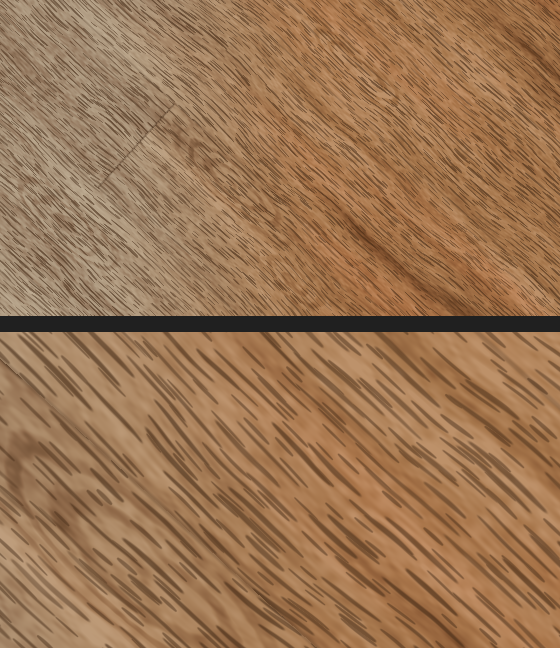
Top, the full canvas; bottom, a detail of the centre.
Reproduce this texture procedurally as a Shadertoy shader.

```glsl
// Oak floor boards seen at an angle, with soft daylight on the left side.
// Stretched noise along tilted boards gives the grain, tapered dashes in
// lanes give the pores; local bumps bend growth rings into figures.

const float GRAIN_ANGLE = 0.74;
const float BOARD_WIDTH = 0.36;
const float BOARD_START = 0.51;
const float JOINT_PERIOD = 4.5;

float hash(vec2 p) {
    return fract(sin(dot(p, vec2(127.1, 311.7))) * 43758.5453);
}

float noise(vec2 p) {
    vec2 cell = floor(p), f = fract(p);
    f = f * f * (3.0 - 2.0 * f);
    float low = mix(hash(cell), hash(cell + vec2(1, 0)), f.x);
    float high = mix(hash(cell + vec2(0, 1)), hash(cell + vec2(1, 1)), f.x);
    return mix(low, high, f.y);
}

float fbm(vec2 p) {
    float sum = 0.0, weight = 0.5;
    for (int i = 0; i < 4; i++) {
        sum += weight * noise(p);
        p = p * 2.03 + 17.3;
        weight *= 0.5;
    }
    return sum / 0.9375;
}

// Smooth elongated bump, 1 at its centre
float bump(vec2 p, vec2 centre, vec2 radius) {
    vec2 d = (p - centre) / radius;
    return exp(-dot(d, d));
}

// Soft line of the given half width around distance zero
float line(float dist, float halfWidth) {
    return 1.0 - smoothstep(0.3 * halfWidth, 1.7 * halfWidth, abs(dist));
}

// Four-step colour ramp from dark to pale
vec3 ramp(float t, vec3 dark, vec3 brown, vec3 tan_, vec3 pale) {
    t = clamp(t, 0.0, 1.0) * 3.0;
    vec3 c = mix(dark, brown, clamp(t, 0.0, 1.0));
    c = mix(c, tan_, clamp(t - 1.0, 0.0, 1.0));
    return mix(c, pale, clamp(t - 2.0, 0.0, 1.0));
}

// Tapered pore dashes, one per cell of each lane, as cover from 0 to 1
float pores(vec2 p, vec2 frequency, float share) {
    p *= frequency;
    float lane = floor(p.y);
    p.x += 17.0 * hash(vec2(lane, 5.3));
    vec2 cell = vec2(floor(p.x), lane);
    float reach = 0.2 + 0.3 * hash(cell + 9.1);
    float taper = 1.0 - pow(abs(fract(p.x) - 0.5) / reach, 2.0);
    float centre = 0.3 + 0.4 * hash(cell + 2.7);
    float width = (0.10 + 0.12 * hash(cell + 6.4)) * sqrt(max(taper, 0.0));
    float cover = 1.0 - smoothstep(width - 0.08, width + 0.12, abs(fract(p.y) - centre));
    float present = step(hash(cell), share);
    return present * cover * smoothstep(0.0, 0.25, taper);
}

void mainImage(out vec4 fragColor, in vec2 fragCoord) {
    vec2 uv = fragCoord / iResolution.y;
    float ca = cos(GRAIN_ANGLE), sa = sin(GRAIN_ANGLE);
    // x runs along the grain, y across it
    vec2 q = vec2(ca * uv.x - sa * uv.y, sa * uv.x + ca * uv.y);

    // Boards and their end joints
    float across = (q.y - BOARD_START) / BOARD_WIDTH;
    float row = floor(across);
    float along = q.x + 0.045 - 1.5 * row;
    float board = floor(along / JOINT_PERIOD);
    float jointDist = along - JOINT_PERIOD * floor(along / JOINT_PERIOD + 0.5);
    float seamDist = (across - floor(across + 0.5)) * BOARD_WIDTH;
    float boardTone = hash(vec2(row, board) + 3.7) - 0.5;

    // Grain coordinates with a gentle wander
    vec2 g = q + vec2(0.0, 0.04 * (fbm(q * vec2(2.5, 3.0)) - 0.5));
    g.y += 0.012 * (noise(q * vec2(6.0, 9.0) + 31.0) - 0.5);
    g += vec2(7.3, 2.9) * board;

    // Cathedral figures
    float figure = bump(q, vec2(0.27, 0.80), vec2(0.24, 0.065));
    figure += bump(q, vec2(-0.04, 0.35), vec2(0.22, 0.07));
    figure += bump(q, vec2(0.30, 1.34), vec2(0.20, 0.05));
    figure += 0.8 * bump(q, vec2(0.62, 0.70), vec2(0.16, 0.05));
    float wobble = fbm(q * vec2(14.0, 30.0));
    float ringPhase = 26.0 * figure + 50.0 * g.y + 6.0 * wobble;
    float rings = smoothstep(-0.2, 0.9, sin(ringPhase)) * smoothstep(0.1, 0.6, figure);

    // Tone layers, coarse to fine
    float broad = fbm(g * vec2(1.3, 7.0) + 5.0);
    float bands = fbm(g * vec2(2.0, 36.0) + 11.0);
    float fibres = noise(g * vec2(11.0, 150.0) + 23.0);
    float speckle = noise(g * vec2(75.0, 230.0) + 41.0);
    float tone = 0.66 + 0.65 * (broad - 0.5) + 0.50 * (bands - 0.5);
    tone += 0.24 * (fibres - 0.5) + 0.30 * (speckle - 0.5) + 0.10 * boardTone;
    tone -= 0.26 * rings * (0.5 + wobble);

    // Dark heartwood streaks
    float bend = 0.025 * sin(5.0 * q.x + 1.2);
    float streak = line(q.y - 0.99 - bend, 0.026) + 0.8 * line(q.y - 1.71 + bend, 0.03);
    tone -= 0.46 * streak * smoothstep(0.25, 0.7, fbm(g * vec2(2.0, 55.0) + 61.0));
    tone -= 0.26 * bump(q, vec2(0.04, 0.815), vec2(0.13, 0.05)) * step(0.0, jointDist);

    // Warm wood and daylight sheen
    vec3 warm = ramp(tone, vec3(0.41, 0.25, 0.13), vec3(0.55, 0.36, 0.21),
                     vec3(0.65, 0.455, 0.28), vec3(0.74, 0.56, 0.40));
    vec3 cool = ramp(tone, vec3(0.42, 0.32, 0.23), vec3(0.57, 0.46, 0.36),
                     vec3(0.68, 0.60, 0.50), vec3(0.74, 0.67, 0.57));
    float sheen = 1.0 - smoothstep(0.25, 1.10, uv.x + 0.25 * (broad - 0.5));
    vec3 color = mix(warm, cool, 0.08 + 0.92 * sheen);
    float redness = smoothstep(0.40, 0.80, fbm(q * vec2(1.0, 7.0) + 83.0));
    color *= mix(vec3(1.0), vec3(1.03, 0.96, 0.92), redness * (1.0 - sheen));

    // Pores and gaps
    float density = smoothstep(0.25, 0.65, fbm(g * vec2(2.5, 12.0) + 97.0));
    float pore = pores(g + 1.7, vec2(8.0, 78.0), 0.75) * (0.5 + 0.5 * density);
    pore = max(pore, 0.8 * pores(g + 4.1, vec2(17.0, 105.0), 0.5));
    color = mix(color, vec3(0.27, 0.17, 0.09), 0.60 * pore);
    float gap = max(0.32 * line(jointDist, 0.003), 0.24 * line(seamDist, 0.0025));
    color = mix(color, vec3(0.27, 0.18, 0.11), gap);

    fragColor = vec4(color, 1.0);
}
```
